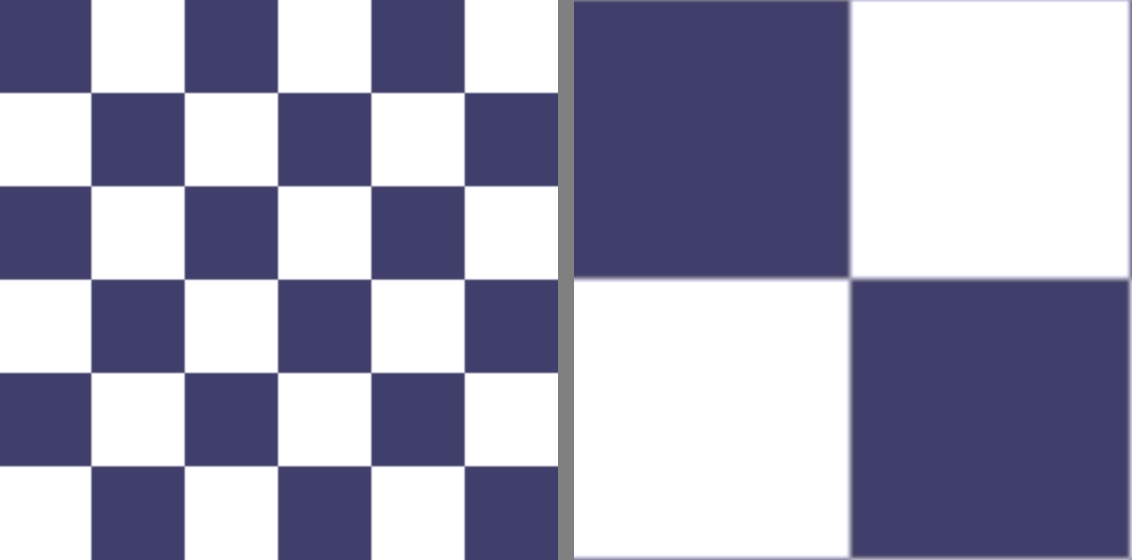
Left, the full canvas; right, a detail of the centre.
Write a Shadertoy shader that draws this pattern.

```glsl
// Six by six checkerboard of indigo and white squares with slightly soft edges.

// Soft square wave per axis: +1 in even cells, -1 in odd cells
vec2 softSquareWave(vec2 p, float softness) {
    vec2 edgeDistance = abs(mod(p - 0.5, 2.0) - 1.0) - 0.5;
    return 2.0 * smoothstep(-softness, softness, edgeDistance) - 1.0;
}

// 1 on white squares, 0 on indigo squares
float checker(vec2 p, float softness) {
    vec2 wave = softSquareWave(p, softness);
    return 0.5 + 0.5 * wave.x * wave.y;
}

void mainImage(out vec4 fragColor, in vec2 fragCoord) {
    // Square cells, six to the canvas height, nudged so the left column is narrower
    vec2 p = 6.0 * fragCoord / iResolution.y + vec2(0.021, -0.004);

    // Keep the outer border free of edges
    p = clamp(p, 0.5, 5.5);

    // Blue turns a little faster than red and green, which greys the dark rim
    float pixel = 6.0 / iResolution.y;
    float warmMask = checker(p, max(0.018, 0.75 * pixel));
    float blueMask = checker(p, max(0.014, 0.75 * pixel));

    vec3 indigo = vec3(0.25, 0.245, 0.42);
    vec3 color = mix(indigo, vec3(1.0), vec3(warmMask, warmMask, blueMask));
    fragColor = vec4(color, 1.0);
}
```
